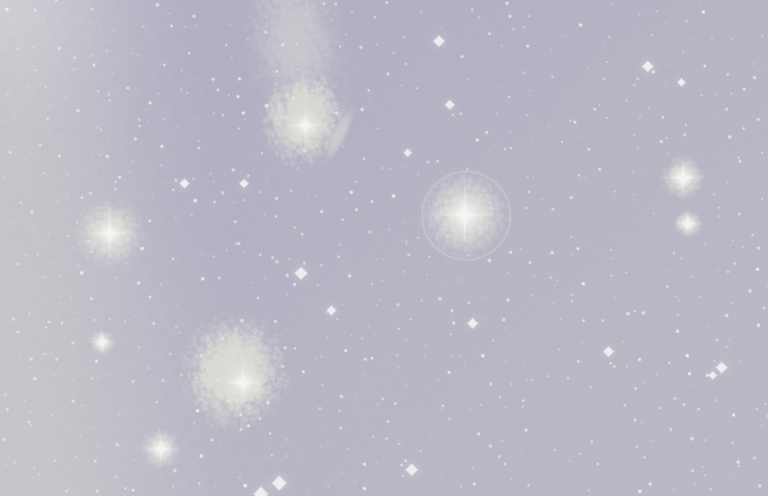
This texture is drawn by a WebGL 2 fragment shader. Its source:

```glsl
#version 300 es
precision highp float;

#define LEFT_GREY vec3(0.775, 0.772, 0.792)
#define LAVENDER vec3(0.697, 0.687, 0.767)
#define MAUVE vec3(0.732, 0.718, 0.770)
#define CREAM vec3(0.870, 0.870, 0.842)
#define STAR_WHITE vec3(0.955, 0.957, 0.955)
#define RAGGED 0.42
#define BRUSH_GAIN 0.007
#define STAR_CELL 0.052
#define STAR_CHANCE 0.52

uniform vec2 u_resolution;
out vec4 fragColor;

// Glowing stars: position, halo radius, arm length
const vec4 GLOWS[8] = vec4[8](
  vec4(0.221, 0.530, 0.066, 0.062), vec4(0.616, 0.747, 0.034, 0.045),
  vec4(0.937, 0.567, 0.084, 0.092), vec4(0.490, 0.229, 0.045, 0.058),
  vec4(1.377, 0.642, 0.042, 0.052), vec4(1.387, 0.549, 0.027, 0.036),
  vec4(0.324, 0.095, 0.038, 0.046), vec4(0.206, 0.310, 0.025, 0.030));

// Diamond stars: position, size
const vec3 DIAMONDS[16] = vec3[16](
  vec3(0.885, 0.917, 0.013), vec3(0.907, 0.789, 0.011), vec3(1.306, 0.866, 0.013),
  vec3(1.374, 0.834, 0.009), vec3(0.822, 0.692, 0.009), vec3(0.372, 0.630, 0.011),
  vec3(0.492, 0.630, 0.010), vec3(0.607, 0.449, 0.015), vec3(0.668, 0.374, 0.011),
  vec3(0.953, 0.348, 0.012), vec3(1.227, 0.291, 0.012), vec3(1.455, 0.259, 0.013),
  vec3(1.437, 0.243, 0.009), vec3(0.830, 0.053, 0.014), vec3(0.563, 0.026, 0.017),
  vec3(0.526, 0.004, 0.017));

vec2 hash2(vec2 p) {
  vec3 q = fract(p.xyx * vec3(0.1031, 0.1030, 0.0973));
  q += dot(q, q.yzx + 33.33);
  return fract((q.xx + q.yz) * q.zy);
}

// Distance to the nearest scattered point
float cellular(vec2 p) {
  vec2 cell = floor(p), f = fract(p);
  float nearest = 1.5;
  for (int y = -1; y <= 1; y++)
    for (int x = -1; x <= 1; x++) {
      vec2 o = vec2(x, y);
      nearest = min(nearest, length(o + hash2(cell + o + 50.0) - f));
    }
  return nearest;
}

float layeredSines(vec2 p) {
  float sum = 0.0, gain = 0.5;
  for (int i = 0; i < 5; i++) {
    sum += gain * sin(p.x + 1.7 * sin(p.y)) * cos(p.y + sin(0.8 * p.x));
    p = mat2(1.5, 1.1, -1.1, 1.5) * p + 2.3;
    gain *= 0.62;
  }
  return sum;
}

float ellipseDist(vec2 p, vec2 center, vec2 radii) {
  return length((p - center) / radii);
}

vec3 background(vec2 p) {
  vec3 col = mix(LAVENDER, MAUVE, smoothstep(0.0, 1.0, 0.55 * p.x - 0.65 * p.y + 0.42));
  col = mix(LEFT_GREY, col, smoothstep(0.02, 0.50, p.x + 0.12 * (p.y - 0.5)));
  col += 0.035 * exp(-dot(p - vec2(0.05, 1.0), p - vec2(0.05, 1.0)) * 35.0);
  float left = 1.0 - smoothstep(0.3, 1.0, p.x);
  float brush = layeredSines(mat2(0.9, -0.45, 0.45, 0.9) * p * vec2(90.0, 150.0));
  return col + BRUSH_GAIN * brush * (0.35 + left);
}

// Feathered plume at the top and round cloud at the bottom
float nebulae(vec2 p, float grain) {
  float fibre = layeredSines(vec2(p.x + 0.4 * p.y, 0.25 * p.y - 0.1 * p.x) * 110.0);
  float edge = RAGGED * grain + 0.13 * fibre;
  float body = 1.0 - smoothstep(0.5, 1.18, ellipseDist(p, vec2(0.612, 0.765), vec2(0.095, 0.115)) + edge);
  float bend = 0.10 * (p.y - 0.9);
  float plume = 1.0 - smoothstep(0.3, 1.25, ellipseDist(p + vec2(bend, 0.0), vec2(0.595, 0.92), vec2(0.105, 0.20)) + edge);
  vec2 q = mat2(0.90, 0.43, -0.43, 0.90) * (p - vec2(0.683, 0.728));
  q = vec2(dot(p - vec2(0.683, 0.728), vec2(0.9, -0.43)), dot(p - vec2(0.683, 0.728), vec2(0.43, 0.9)));
  float streak = 1.0 - smoothstep(0.4, 1.2, length(q / vec2(0.016, 0.06)) + 0.2 * edge);
  float cloud = 1.0 - smoothstep(0.5, 1.22, ellipseDist(p, vec2(0.475, 0.250), vec2(0.112, 0.122)) + edge);
  return max(max(0.95 * body, 0.55 * plume), max(0.6 * streak, cloud));
}

// Small stars, one at most in each cell
float starField(vec2 p, float size, float px) {
  vec2 cell = floor(p / size);
  vec2 place = hash2(cell + 7.0), kind = hash2(cell + 91.0);
  float radius = mix(0.0014, 0.0036, kind.y * kind.y);
  float d = length(p - (cell + 0.12 + 0.76 * place) * size);
  float disc = 1.0 - smoothstep(radius - px, radius + px, d);
  return disc * step(kind.x, STAR_CHANCE) * (0.5 + 0.5 * kind.y);
}

void main() {
  vec2 p = gl_FragCoord.xy / u_resolution.y;
  float px = 1.0 / u_resolution.y;
  float grain = 0.6 * cellular(p * 75.0) + 0.4 * cellular(p * 160.0);
  vec3 col = mix(background(p), CREAM, 0.92 * nebulae(p, grain));

  // Scattered stars
  float stars = max(starField(p, STAR_CELL, px), 0.75 * starField(p + 3.7, STAR_CELL * 0.8, px));
  col = mix(col, STAR_WHITE, 0.85 * stars);

  // Halos, crossed arms and bright cores
  for (int i = 0; i < 8; i++) {
    vec4 g = GLOWS[i];
    vec2 d = p - g.xy;
    float r = length(d);
    float halo = 1.0 - smoothstep(0.25, 1.25, r / g.z + RAGGED * (grain - 0.25));
    vec2 arm = exp(-abs(d.yx) / 0.0022) * (1.0 - smoothstep(0.0, g.w, abs(d)));
    float core = exp(-pow(r / (0.21 * g.w + 0.002), 2.0));
    col = mix(col, CREAM + 0.02, 0.9 * halo);
    col = mix(col, STAR_WHITE, clamp(0.7 * max(arm.x, arm.y) + core, 0.0, 1.0));
  }

  // Thin ring around the central halo
  float ring = abs(length(p - vec2(0.940, 0.565)) - 0.089);
  col = mix(col, CREAM, 0.32 * (1.0 - smoothstep(0.0, 0.002 + px, ring)));

  // Soft diamond stars
  for (int i = 0; i < 16; i++) {
    vec2 d = abs(p - DIAMONDS[i].xy);
    float size = DIAMONDS[i].z;
    float gem = 1.0 - smoothstep(0.65 * size, size + px, d.x + d.y);
    col = mix(col, STAR_WHITE, max(0.9 * gem, 0.22 * exp(-dot(d, d) / (size * size))));
  }
  fragColor = vec4(col, 1.0);
}
```
